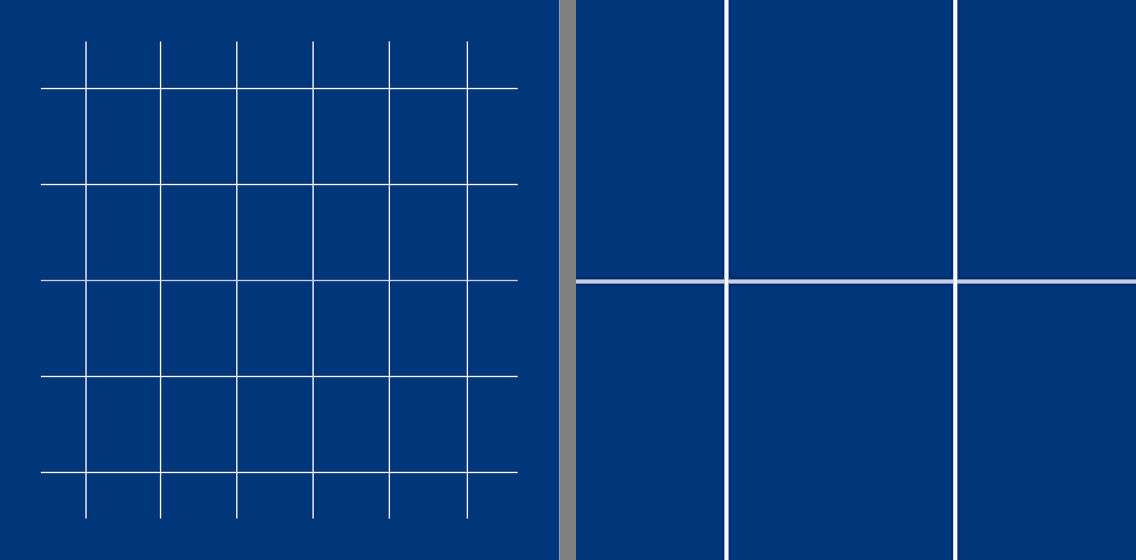
Left: the whole. Right: its middle third, enlarged.
This pattern is drawn by a WebGL 1 fragment shader. Its source:

```glsl
precision highp float;

uniform vec2 u_resolution;

const vec3 FIELD_BLUE = vec3(0.0, 0.21, 0.48);
const vec3 HALO_BLUE = vec3(0.0, 0.15, 0.44);
const vec3 LINE_WHITE = vec3(0.97, 0.98, 0.99);

const float COLUMNS = 6.0;
const float ROWS = 5.0;
const float LINE_WIDTH = 0.0025;
const float HALO_WIDTH = 0.0052;

// Antialiased coverage of a band centred on zero
float band(float offset, float width, float pixel) {
  return clamp((0.5 * width - abs(offset)) / pixel + 0.5, 0.0, 1.0);
}

// Line and halo coverage; across runs over the width, along over the length
vec2 rule(float across, float along, float len, float pixel) {
  float extent = band(along, len, pixel);
  return extent * vec2(band(across, LINE_WIDTH, pixel),
                       band(across, HALO_WIDTH, pixel));
}

// Inner columns sit slightly left of an even spacing
float columnX(float index) {
  float inner = step(0.5, index) * step(index, COLUMNS - 1.5);
  return 0.1536 + 0.1362 * index - 0.0031 * inner;
}

float rowY(float index) {
  return 0.1563 + 0.1714 * index;
}

void main() {
  float pixel = 1.0 / min(u_resolution.x, u_resolution.y);
  vec2 p = gl_FragCoord.xy / u_resolution;
  vec2 ink = vec2(0.0);

  // Vertical rules
  for (float i = 0.0; i < COLUMNS; i++) {
    ink = max(ink, rule(p.x - columnX(i), p.y - 0.5, 0.852, pixel));
  }

  // Horizontal rules, the middle one fainter
  for (float i = 0.0; i < ROWS; i++) {
    float strength = abs(i - 2.0) < 0.5 ? 0.8 : 1.0;
    vec2 row = rule(p.y - rowY(i), p.x - 0.4987, 0.8516, pixel);
    ink = max(ink, row * vec2(strength, 1.0));
  }

  vec3 color = mix(FIELD_BLUE, HALO_BLUE, 0.8 * ink.y);
  color = mix(color, LINE_WHITE, ink.x);

  // Pale sliver along the right border
  color = mix(color, LINE_WHITE, 0.8 * band(p.x - 1.0, 0.0024, pixel));

  gl_FragColor = vec4(color, 1.0);
}
```
